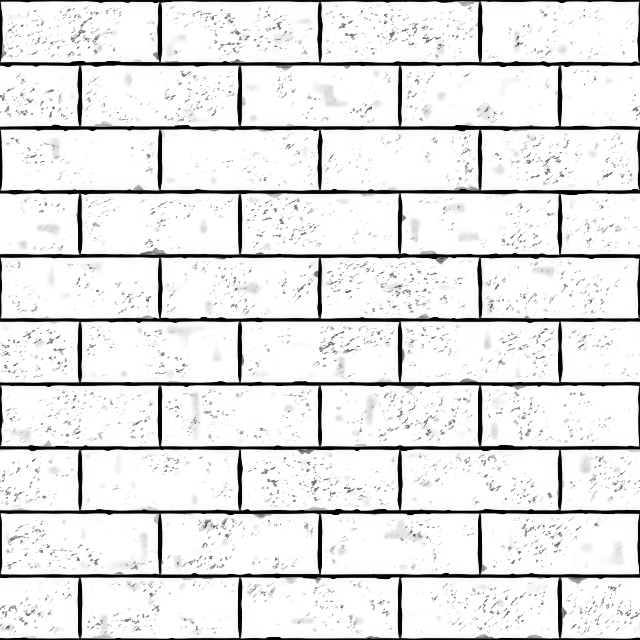
Reproduce this texture map procedurally as a WebGL 1 fragment shader.

```glsl
precision highp float;
// Tiling white brick wall in running bond: thin black joints, chipped edges, speckled wear.

uniform vec2 u_resolution;

#define COLUMNS 4.0
#define ROWS 10.0
#define BED_HALF_WIDTH 0.0018
#define HEAD_HALF_WIDTH 0.0025
#define JOINT_SOFTNESS 0.0016
#define CHIP_DEPTH 0.012
#define CHIP_LENGTH 0.027
#define CHIP_CHANCE 0.42
#define SPECK_SCALE 250.0
#define SPECK_INK 0.55
#define PATCH_SCALE 26.0
#define HALO_INK 0.16

float hash(vec2 p) {
    vec3 h = fract(vec3(p.xyx) * 0.1031);
    h += dot(h, h.yzx + 33.33);
    return fract((h.x + h.y) * h.z);
}

float noise(vec2 p) {
    vec2 cell = floor(p);
    vec2 f = fract(p);
    f = f * f * (3.0 - 2.0 * f);
    float low = mix(hash(cell), hash(cell + vec2(1.0, 0.0)), f.x);
    float high = mix(hash(cell + vec2(0.0, 1.0)), hash(cell + 1.0), f.x);
    return mix(low, high, f.y);
}

// Ink that is solid up to a width and fades softly beyond it.
float jointInk(float dist, float width, float soft) {
    return 1.0 - smoothstep(width, width + soft, dist);
}

// Black joints with uneven width; head joints narrow and lighten at their ends.
float joints(vec2 q, vec2 gap, vec2 seed, float soft) {
    vec2 side = 7.0 * sign(q);
    float wobble = noise(vec2(q.x * 45.0, side.y) + seed);
    float bulge = smoothstep(0.7, 1.0, noise(vec2(q.x * 70.0, side.y + 3.0) + seed));
    float bedWidth = BED_HALF_WIDTH * (0.7 + 0.5 * wobble + 1.3 * bulge);
    float taper = smoothstep(0.0, 0.022, gap.y);
    float sway = noise(vec2(q.y * 60.0, side.x + 20.0) + seed);
    float headWidth = HEAD_HALF_WIDTH * mix(0.4, 1.0, taper) * (0.5 + 0.9 * sway);
    float bed = jointInk(gap.y, bedWidth, soft);
    float head = jointInk(gap.x, headWidth, soft);
    head *= mix(0.75, 1.0, smoothstep(0.002, 0.01, gap.y));
    float halo = HALO_INK * wobble * exp(-min(gap.x, gap.y) / 0.004);
    return max(max(bed, head), halo);
}

// Shallow grey flakes broken out of random places along the brick edge.
float chips(vec2 q, vec2 halfSize, vec2 id, vec2 seed, float soft) {
    float ink = 0.0;
    for (int i = 0; i < 5; i++) {
        vec2 key = id + vec2(11.0 * float(i) + 5.0, 23.0);
        float onBed = step(hash(key), 0.72);
        float side = hash(key + 31.0) < 0.5 ? -1.0 : 1.0;
        vec2 axes = mix(q.yx, q, onBed);
        vec2 extent = mix(halfSize.yx, halfSize, onBed);
        float center = (hash(key + 57.0) * 2.0 - 1.0) * 0.85 * extent.x;
        float reach = CHIP_LENGTH * mix(0.35, 1.0, hash(key + 73.0)) * mix(0.7, 1.0, onBed);
        float t = min(abs(axes.x - center) / reach, 1.0);
        float profile = 1.0 - pow(t, mix(1.0, 2.6, hash(key + 91.0)));
        float ragged = 0.65 + 0.6 * noise(vec2(axes.x * 170.0, float(i) * 5.0) + seed);
        float depth = CHIP_DEPTH * mix(0.4, 1.0, hash(key + 113.0)) * profile * ragged;
        float dist = extent.y - side * axes.y;
        float inside = 1.0 - smoothstep(depth - soft, depth, dist);
        float streak = noise(vec2(axes.x * 120.0, dist * 480.0) + seed);
        float shade = mix(1.0, 0.55, clamp(dist / max(depth, 0.001), 0.0, 1.0));
        float tone = mix(0.2, 0.85, hash(key + 131.0)) * (0.55 + 0.6 * streak) * shade;
        ink = max(ink, inside * tone * step(hash(key + 151.0), CHIP_CHANCE));
    }
    return ink;
}

// Fine diagonal scuffs gathered in patches, plus a few faint smudges.
float wear(vec2 q, vec2 gap, vec2 id, vec2 seed) {
    float angle = mix(0.3, 1.0, hash(id + 7.0));
    float c = cos(angle);
    float s = sin(angle);
    vec2 turned = vec2(c * q.x + s * q.y, c * q.y - s * q.x);
    vec2 grain = turned * SPECK_SCALE * vec2(0.65, 1.15) + seed;
    float speck = 0.65 * noise(grain) + 0.35 * noise(grain * 2.1 + 9.0);
    float cluster = 0.6 * noise(q * PATCH_SCALE + seed) + 0.4 * noise(q * PATCH_SCALE * 2.7 + seed);
    float scuffs = smoothstep(0.60, 0.86, speck) * smoothstep(0.42, 0.68, cluster);
    float blot = noise(q * PATCH_SCALE * 1.6 + seed + 40.0);
    float smudge = smoothstep(0.82, 1.0, blot) * (0.4 + 0.6 * speck);
    float interior = smoothstep(0.004, 0.018, min(gap.x, gap.y));
    return interior * (SPECK_INK * scuffs + 0.2 * smudge);
}

void main() {
    vec2 uv = gl_FragCoord.xy / u_resolution;
    float soft = max(JOINT_SOFTNESS, 1.0 / min(u_resolution.x, u_resolution.y));

    // Brick cell: even rows from the bottom shift by half a brick.
    float row = floor(uv.y * ROWS);
    vec2 grid = uv * vec2(COLUMNS, ROWS);
    grid.x += 0.5 * mod(row + 1.0, 2.0);
    vec2 id = vec2(mod(floor(grid.x), COLUMNS), mod(row, ROWS));
    vec2 halfSize = 0.5 / vec2(COLUMNS, ROWS);
    vec2 q = (fract(grid) - 0.5) * 2.0 * halfSize;
    vec2 gap = halfSize - abs(q);
    vec2 seed = 60.0 + 90.0 * vec2(hash(id + 3.0), hash(id + 19.0));

    float ink = wear(q, gap, id, seed);
    ink = max(ink, chips(q, halfSize, id, seed, soft));
    ink = max(ink, joints(q, gap, seed, soft));
    gl_FragColor = vec4(vec3(1.0 - clamp(ink, 0.0, 0.99)), 1.0);
}
```
